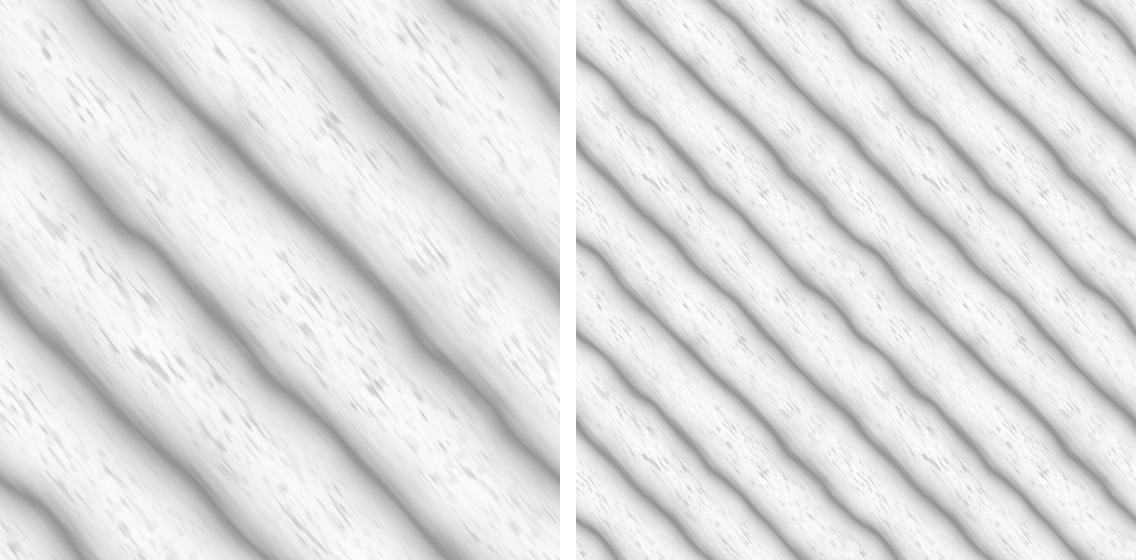
Left, the tile; right, the same tile 2 across and 2 down.
Give the GLSL for this texture, as a three.js fragment shader.

```glsl
varying vec2 vUv;

const float STRANDS = 3.0;
const float GROOVE_PHASE = 0.46;
const float TAU = 6.2831853;
const vec3 CREST_COLOR = vec3(0.985);
const vec3 GROOVE_COLOR = vec3(0.535);

float hash(vec2 p) {
  vec3 q = fract(p.xyx * vec3(0.1031, 0.1030, 0.0973));
  q += dot(q, q.yzx + 33.33);
  return fract((q.x + q.y) * q.z);
}

// Hash of a slanted lattice cell, wrapped to the unit square.
// The axes hold whole numbers, so the wrap is exact.
float cellHash(vec2 cell, vec2 across, vec2 along, float seed) {
  float area = abs(across.x * along.y - across.y * along.x);
  vec2 home = vec2(along.y * cell.x - across.y * cell.y,
                   across.x * cell.y - along.x * cell.x);
  return hash(floor(mod(home + 0.5, area)) + seed);
}

// Tiling value noise whose cells follow two integer axes.
float slantNoise(vec2 uv, vec2 across, vec2 along, float seed) {
  vec2 p = vec2(dot(across, uv), dot(along, uv));
  vec2 cell = floor(p);
  vec2 f = p - cell;
  f = f * f * (3.0 - 2.0 * f);
  float a = cellHash(cell, across, along, seed);
  float b = cellHash(cell + vec2(1.0, 0.0), across, along, seed);
  float c = cellHash(cell + vec2(0.0, 1.0), across, along, seed);
  float d = cellHash(cell + vec2(1.0, 1.0), across, along, seed);
  return mix(mix(a, b, f.x), mix(c, d, f.x), f.y);
}

// Distance from the groove: 0 in the groove, 1 on the crest.
float grooveDistance(float phase) {
  float t = 2.0 * abs(fract(phase + 0.5) - 0.5);
  return sqrt(t * t + 0.0012);
}

// Thin dark fibres, kept where the noise exceeds a threshold.
float ticks(vec2 uv, vec2 across, vec2 along, float threshold, float seed) {
  float n = slantNoise(uv, across, along, seed);
  return smoothstep(threshold, 1.0, n);
}

void main() {
  float phase = STRANDS * (vUv.x + vUv.y) - GROOVE_PHASE;

  // Fibres turn slightly towards the groove direction
  vec2 fibreUv = vUv + 0.009 * sin(TAU * phase);
  float softFibre = slantNoise(fibreUv, vec2(72.0, 60.0), vec2(5.0, -6.0), 11.0) - 0.5;
  float fineFibre = slantNoise(fibreUv, vec2(126.0, 105.0), vec2(10.0, -12.0), 23.0) - 0.5;

  // Uneven groove path and shadow width
  float wander = slantNoise(vUv, vec2(4.0, 4.0), vec2(5.0, -5.0), 3.0) - 0.5;
  float ripple = slantNoise(vUv, vec2(8.0, 7.0), vec2(9.0, -10.0), 7.0) - 0.5;
  float spread = slantNoise(vUv, vec2(5.0, 5.0), vec2(6.0, -6.0), 31.0) - 0.5;
  phase += 0.11 * wander + 0.04 * ripple + 0.03 * softFibre + 0.012 * fineFibre;

  // Rounded strand shading
  float height = grooveDistance(phase);
  float shadow = exp(-(4.1 + 1.4 * spread) * height);
  vec3 color = mix(CREST_COLOR, GROOVE_COLOR, shadow);
  float slope = shadow * (1.0 - shadow);
  color += slope * (0.10 * softFibre + 0.06 * fineFibre);

  // Fibre strokes gathered in patches on the crest
  float crest = smoothstep(0.2, 0.7, height);
  float patches = slantNoise(fibreUv, vec2(30.0, 25.0), vec2(10.0, -12.0), 43.0);
  float strokes = ticks(fibreUv, vec2(186.0, 155.0), vec2(20.0, -24.0), 0.55, 53.0);
  float hairs = ticks(fibreUv, vec2(216.0, 180.0), vec2(30.0, -36.0), 0.5, 67.0);
  float wear = 0.15 * strokes * smoothstep(0.2, 0.8, patches) + 0.05 * hairs;
  color -= wear * mix(0.15, 1.0, crest);
  color += 0.018 * fineFibre * crest;

  gl_FragColor = vec4(clamp(color, 0.0, 1.0), 1.0);
}
```
